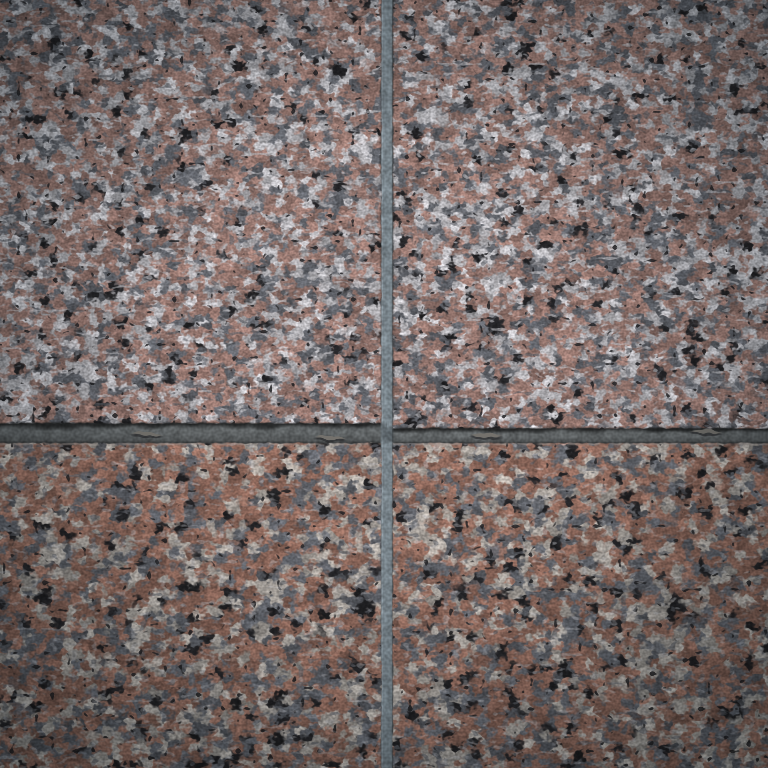
Give the GLSL for this texture, as a Shadertoy shader.

```glsl
// Four speckled pink granite slabs divided by recessed grey mortar joints.
#define GRAINS 100.0       // mineral grains across the canvas
#define SHARPNESS 9.0      // crispness of grain borders
#define CLUSTERING 0.26    // how strongly like minerals gather
#define JOINT_X 0.504      // centre of the vertical joint
#define JOINT_HALF 0.0076  // half width of the vertical joint
#define JOINT_BOTTOM 0.423 // lower edge of the horizontal joint
#define JOINT_TOP vec2(0.449, 0.4425) // its upper edge, left and right
#define FELDSPAR vec3(0.575, 0.455, 0.425)
#define QUARTZ vec3(0.71, 0.705, 0.72)
#define SMOKY vec3(0.37, 0.38, 0.405)
#define MICA vec3(0.13, 0.13, 0.14)
#define MORTAR vec3(0.44, 0.48, 0.505)

vec2 hash2(vec2 p) {
    vec3 q = fract(p.xyx * vec3(0.1031, 0.1030, 0.0973));
    q += dot(q, q.yzx + 33.33);
    return fract((q.xx + q.yz) * q.zy);
}

float gradientDot(vec2 cell, vec2 corner, vec2 f) {
    float angle = 6.2832 * hash2(cell + corner).x;
    return dot(vec2(cos(angle), sin(angle)), f - corner);
}

// Gradient noise, roughly -0.7 to 0.7
float noise(vec2 p) {
    vec2 i = floor(p), f = p - i;
    vec2 u = f * f * f * (f * (f * 6.0 - 15.0) + 10.0);
    vec2 e = vec2(0.0, 1.0);
    return mix(mix(gradientDot(i, e.xx, f), gradientDot(i, e.yx, f), u.x),
               mix(gradientDot(i, e.xy, f), gradientDot(i, e.yy, f), u.x), u.y);
}

// Colour of one grain, chosen by a clustered random value
vec3 mineral(vec2 id, float lower) {
    vec2 h = hash2(id + 71.0);
    float kind = h.x + CLUSTERING * noise(id * 0.43) - 0.03 * lower;
    vec3 pink = mix(FELDSPAR, vec3(0.55, 0.405, 0.355), lower);
    vec3 pale = mix(QUARTZ, vec3(0.66, 0.635, 0.61), lower);
    vec3 col = kind < 0.035 ? MICA : kind < 0.24 ? SMOKY : kind < 0.73 ? pink : pale;
    return col * (0.84 + 0.32 * h.y);
}

// Warped cells whose colours blend softly at their borders
vec3 granite(vec2 p, float lower) {
    vec2 q = p + 0.65 * vec2(noise(p * 0.8), noise(p * 0.8 + 17.0))
               + 0.55 * vec2(noise(p * 1.9 + 5.0), noise(p * 1.9 + 41.0));
    vec2 cell = floor(q);
    vec4 sum = vec4(0.0);
    for (int y = -1; y <= 1; y++)
    for (int x = -1; x <= 1; x++) {
        vec2 id = cell + vec2(x, y);
        float weight = exp(-SHARPNESS * length(q - id - hash2(id)));
        sum += weight * vec4(mineral(id, lower), 1.0);
    }
    vec3 col = sum.rgb / sum.a;
    // Small mica flecks, smoky stains and pale scuffs over the grains
    col = mix(col, SMOKY, 0.6 * smoothstep(0.22, 0.42, noise(p * vec2(0.9, 1.3) + 60.0)));
    col = mix(col, MICA, 0.85 * smoothstep(0.36, 0.50, noise(p * 1.1 + 90.0)));
    col = mix(col, QUARTZ, (0.65 - 0.25 * lower) * smoothstep(0.20, 0.44, noise(p * vec2(0.9, 1.5) + 140.0)));
    // Rough cleft surface
    return col * (1.0 + 0.20 * noise(p * vec2(1.5, 2.2) + 7.0) + 0.24 * noise(p * 3.3));
}

// Mortar bed: shaded overhang above, plain strip in the vertical joint
vec3 mortar(vec2 uv, float across, float along) {
    vec3 bed = vec3(0.375, 0.39, 0.395) * mix(0.85, 1.0, smoothstep(0.1, 0.5, along));
    float overhang = smoothstep(0.62, 0.98, along + 0.22 * noise(uv * vec2(35.0, 60.0)));
    bed *= mix(1.0, 0.38, overhang);
    bed *= mix(0.7, 1.0, smoothstep(0.0, 0.16, along));
    vec3 strip = MORTAR * (1.06 - 0.35 * smoothstep(0.7, 1.0, across));
    strip *= 1.0 + 0.15 * smoothstep(-0.6, -0.9, across);
    // The strip fades where the joints cross
    float crossing = smoothstep(-0.1, 0.2, along) * (1.0 - smoothstep(0.9, 1.2, along));
    strip *= 1.0 - 0.22 * crossing;
    vec3 col = mix(bed, strip, 1.0 - smoothstep(0.8, 1.3, abs(across)));
    return col * (1.0 + 0.20 * noise(uv * 75.0) + 0.25 * noise(uv * 240.0));
}

void mainImage(out vec4 fragColor, in vec2 fragCoord) {
    vec2 uv = fragCoord / iResolution.xy;
    float px = 1.0 / iResolution.y;

    // Slab layout: signed distance to the worn slab edge
    float right = step(JOINT_X, uv.x);
    float top = mix(JOINT_TOP.x, JOINT_TOP.y, right);
    float lower = step(uv.y, 0.5 * (top + JOINT_BOTTOM));
    float across = (uv.x - JOINT_X) / JOINT_HALF;
    float along = (uv.y - JOINT_BOTTOM) / (top - JOINT_BOTTOM);
    float edgeX = abs(uv.x - JOINT_X) - JOINT_HALF;
    float edgeY = mix(uv.y - top, JOINT_BOTTOM - uv.y, lower);
    float edge = min(edgeX, edgeY) + 0.0014 * noise(uv * 45.0) + 0.0014 * noise(uv * 130.0);

    // Each slab takes its own part of the grain field
    vec2 slab = vec2(right, lower);
    float scale = GRAINS * mix(1.0, 0.92, lower);
    vec3 stone = granite(uv * scale * vec2(0.94, 1.08) + slab * vec2(137.0, 211.0), lower);
    float lip = lower * (1.0 - smoothstep(0.001, 0.004, edgeY)) * smoothstep(-0.3, 0.2, noise(uv * 50.0));
    stone = mix(stone, vec3(0.62, 0.58, 0.56), 0.65 * lip);
    stone *= 1.0 - 0.2 * (1.0 - smoothstep(0.0, 0.003, edge)) * (1.0 - lower);
    vec3 col = mix(mortar(uv, across, along), stone, smoothstep(-px, px, edge));

    // Loose stone flakes lying in the horizontal joint
    for (int i = 0; i < 4; i++) {
        vec2 h = hash2(vec2(i, 9.0));
        vec2 q = uv - vec2((float(i) + 0.15 + 0.7 * h.x) / 4.0, mix(0.426, 0.443, h.y));
        q.y += (h.x - 0.5) * 0.25 * q.x + 0.003 * noise(uv * 90.0);
        float shadow = length((q + vec2(0.0, 0.002)) / vec2(0.022, 0.0036));
        float flake = length(q / vec2(0.020, 0.0026));
        col = mix(col, MICA, 0.6 * (1.0 - smoothstep(0.7, 1.1, shadow)));
        col = mix(col, vec3(0.45, 0.44, 0.42), 1.0 - smoothstep(0.7, 1.1, flake));
    }

    // Cool light falling off toward the corners
    float falloff = smoothstep(0.2, 0.80, length(uv - vec2(0.5, 0.54)));
    col *= mix(vec3(1.01), vec3(0.56, 0.585, 0.60), falloff);
    fragColor = vec4(clamp(col, 0.0, 1.0), 1.0);
}
```
